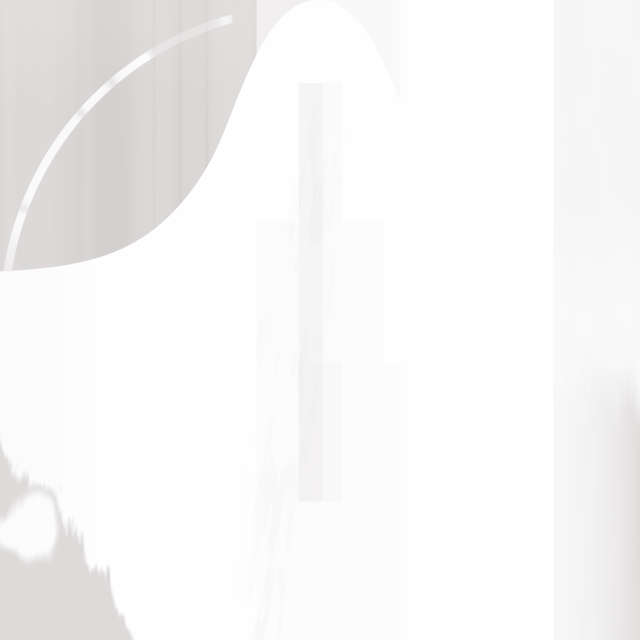
Write a WebGL 1 fragment shader that draws this background.

```glsl
precision highp float;
// Pale abstract backdrop: a white bell-shaped sheet over warm grey curtains,
// with a glossy arc, faint translucent panels and dry-brushed lower corners.
// Grey is accumulated as one "shade" amount, then tinted once at the end.
uniform vec2 u_resolution;

const vec3 WHITE = vec3(0.996);
const vec3 WARM_GREY = vec3(0.86, 0.845, 0.845);

float hash(vec2 p) {
  vec3 q = fract(vec3(p.xyx) * 0.1031);
  q += dot(q, q.yzx + 33.33);
  return fract((q.x + q.y) * q.z);
}

float noise(vec2 p) {
  vec2 i = floor(p);
  vec2 f = fract(p);
  f = f * f * (3.0 - 2.0 * f);
  float low = mix(hash(i), hash(i + vec2(1.0, 0.0)), f.x);
  float high = mix(hash(i + vec2(0.0, 1.0)), hash(i + vec2(1.0)), f.x);
  return mix(low, high, f.y);
}

// Layered noise in the range 0 to 1
float layers(vec2 p) {
  float sum = 0.0;
  float weight = 0.55;
  for (int i = 0; i < 4; i++) {
    sum += weight * noise(p);
    p = p * 2.03 + 17.3;
    weight *= 0.5;
  }
  return sum;
}

float bump(float x, float centre, float width) {
  float d = (x - centre) / width;
  return exp(-d * d);
}

float panel(vec2 p, vec2 low, vec2 high, float soft) {
  vec2 d = min(p - low, high - p);
  return smoothstep(-soft, soft, min(d.x, d.y));
}

// Height of the bell; its width varies to flatten the crown and spread the tail
float bellHeight(float x) {
  float d = abs(x - 0.497);
  float k = d - 0.155;
  float width = 0.173 - 0.1675 * k + 0.3325 * sqrt(k * k + 0.0004);
  return 0.572 + 0.428 * exp(-d * d / (width * width));
}

// Curtain folds behind the bell
float curtainShade(vec2 p, float soft) {
  float folds = 0.94 + 0.22 * bump(p.x, 0.17, 0.06) + 0.1 * bump(p.x, 0.3, 0.05);
  folds += 0.12 * (noise(vec2(p.x * 65.0, p.y * 1.5)) - 0.5);
  for (int i = 0; i < 3; i++) {
    folds += 0.12 * bump(p.x, 0.241 + 0.041 * float(i), 0.003);
  }
  folds -= 0.12 * smoothstep(0.8, 1.0, p.y);
  float left = mix(folds, 0.38, smoothstep(-soft, soft, p.x - 0.401));
  return mix(left, 0.14, smoothstep(-soft, soft, p.x - 0.5));
}

// Overlapping translucent panels on the white sheet
float panelShade(vec2 p, float soft) {
  float s = 0.06 * panel(p, vec2(0.401, -0.1), vec2(0.626, 0.434), soft);
  s += 0.24 * panel(p, vec2(0.467, 0.216), vec2(0.504, 0.87), soft);
  s += 0.09 * panel(p, vec2(0.504, 0.216), vec2(0.534, 0.87), soft);
  s += 0.09 * panel(p, vec2(0.401, 0.434), vec2(0.467, 0.652), soft);
  s += 0.07 * panel(p, vec2(0.534, 0.434), vec2(0.599, 0.652), soft);
  return s + 0.08 * (1.0 - smoothstep(0.0, 0.19, p.x));
}

// Slanted faint bristle marks beside the central bar
float bristles(vec2 p) {
  float x = p.x - 0.43 - 0.12 * (p.y - 0.4);
  float marks = smoothstep(0.58, 0.7, layers(vec2(x * 75.0, p.y * 9.0)));
  return marks * bump(x, 0.025, 0.04) * smoothstep(0.92, 0.7, p.y);
}

// Dry brush in the lower left corner
float leftBrush(vec2 p) {
  float edge = 0.295 - 0.8 * p.x - 3.6 * p.x * p.x;
  float ragged = layers(vec2(p.x * 48.0, p.y * 11.0)) - 0.5;
  float mask = smoothstep(-0.02, 0.02, edge - p.y + ragged * 0.19);
  float smear = bump(p.x, 0.055, 0.035) * bump(p.y, 0.18, 0.06);
  smear += 0.6 * bump(p.x, 0.02, 0.05) * bump(p.y, 0.165, 0.025);
  return mask * (1.0 - smoothstep(0.3, 0.75, smear + 0.6 * ragged));
}

// Pale column on the right, darkening toward the lower corner
float rightColumn(vec2 p, float soft) {
  float streak = layers(vec2(p.x * 55.0, p.y * 7.0)) - 0.5;
  float t = clamp((p.x - 0.865) / 0.135, 0.0, 1.0);
  float lower = smoothstep(0.47, 0.33, p.y + streak * 0.15);
  float pale = mix(0.12, 0.22, smoothstep(0.5, 0.7, p.y)) + 0.05 * streak;
  float dark = 0.2 + 0.65 * t * t + 0.12 * t * streak;
  return mix(pale, dark, lower) * smoothstep(-soft, soft, p.x - 0.865);
}

void main() {
  vec2 p = gl_FragCoord.xy / u_resolution;
  float soft = 0.8 / min(u_resolution.x, u_resolution.y);

  // Sheet, panels and brushed corners
  float sheet = panelShade(p, soft) + 0.1 * bristles(p);
  sheet = mix(sheet, 0.93, leftBrush(p));
  float outside = smoothstep(-soft, soft, p.y - bellHeight(p.x));
  outside *= 1.0 - smoothstep(0.622, 0.628, p.x);
  float shade = mix(sheet, curtainShade(p, soft), outside);
  shade += rightColumn(p, soft);

  // Glossy arc with glints along its length
  vec2 q = p - vec2(0.492, 0.503);
  float angle = atan(q.y, -q.x);
  float ring = smoothstep(-soft, soft, 0.0065 - abs(length(q) - 0.4855));
  ring *= smoothstep(-soft, soft, 0.363 - p.x) * step(0.0, q.y);
  float gloss = mix(0.5, 0.92, smoothstep(0.15, 0.32, angle));
  gloss = mix(gloss, 0.3, smoothstep(0.97, 1.04, angle));
  gloss -= 0.45 * (bump(angle, 0.36, 0.015) + bump(angle, 0.72, 0.015));
  gloss -= 0.45 * bump(angle, 0.86, 0.018);
  gloss += 0.45 * (bump(angle, 0.99, 0.02) + bump(angle, 1.28, 0.02));
  shade = mix(shade, 0.04, ring * outside * clamp(gloss, 0.0, 1.0));

  gl_FragColor = vec4(mix(WHITE, WARM_GREY, shade), 1.0);
}
```
